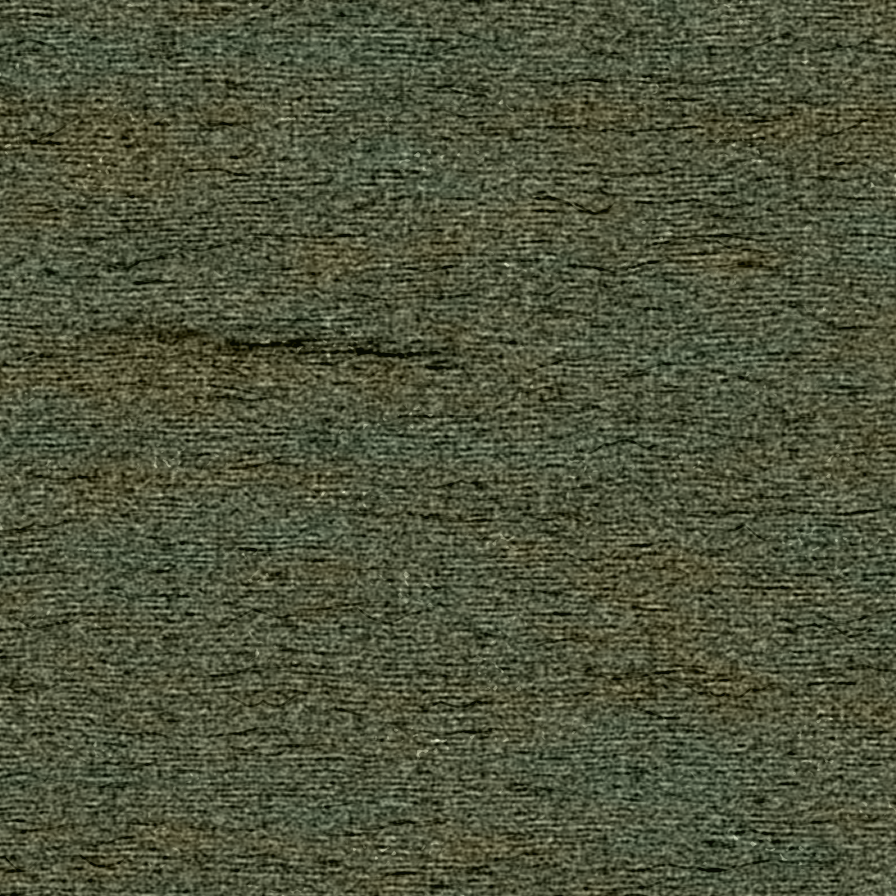
A Shadertoy shader for this texture:

```glsl
// Worn olive cloth: fine wavering horizontal threads under a sharp grain.
// Stretched gradient noise makes streaks and faint stains, gated wavy lines
// make the thin creases, and one long smear crosses the middle left.

const float TAU = 6.2832;

vec2 randomGradient(vec2 cell) {
    vec2 h = vec2(dot(cell, vec2(127.1, 311.7)), dot(cell, vec2(269.5, 183.3)));
    return 2.0 * fract(sin(h) * 43758.5) - 1.0;
}

float gradientNoise(vec2 p) {
    vec2 cell = floor(p), f = fract(p);
    vec2 u = f * f * f * (f * (f * 6.0 - 15.0) + 10.0);
    float a = dot(randomGradient(cell), f);
    float b = dot(randomGradient(cell + vec2(1, 0)), f - vec2(1, 0));
    float c = dot(randomGradient(cell + vec2(0, 1)), f - vec2(0, 1));
    float d = dot(randomGradient(cell + vec2(1, 1)), f - vec2(1, 1));
    return mix(mix(a, b, u.x), mix(c, d, u.x), u.y);
}

// Thin wavy folds, one per row, broken up along their length
float creases(vec2 p) {
    float dark = 0.0;
    for (int i = 0; i < 4; i++) {
        float rows = 11.0 + 6.0 * float(i);
        float y = p.y * rows + 0.37 * float(i);
        float row = floor(y) * 3.37 + 17.3 * float(i);
        float wave = 0.5 + 0.5 * gradientNoise(vec2(p.x * 11.0, row))
                   - 0.3 * abs(gradientNoise(vec2(p.x * 24.0, row + 5.4)));
        float dist = abs(fract(y) - wave) / rows;
        float gate = smoothstep(0.05, 0.35, gradientNoise(vec2(p.x * 9.0, row + 9.6)));
        dark = max(dark, gate * smoothstep(0.0024, 0.0005, dist));
    }
    return dark;
}

// Long soft mark, tilted slightly down to the right
float smear(vec2 p, float halfWidth) {
    float y = p.y - 0.637 + 0.075 * p.x + 0.012 * gradientNoise(vec2(p.x * 9.0, 2.4));
    float ends = smoothstep(0.08, 0.17, p.x) * smoothstep(0.60, 0.46, p.x);
    return ends * exp(-y * y / (halfWidth * halfWidth));
}

void mainImage(out vec4 fragColor, in vec2 fragCoord) {
    vec2 p = fragCoord / iResolution.y;

    // Cloth slightly pulled out of line
    vec2 q = p;
    q.y += 0.012 * gradientNoise(p * vec2(5, 8)) + 0.003 * gradientNoise(p * vec2(24, 30));

    // Threads of uneven strength, and streaks along them
    float strength = clamp(0.65 + 1.6 * gradientNoise(q * vec2(13, 25) + 3.7), 0.1, 1.3);
    float tone = 0.329 + 0.093 * strength * sin(TAU * 141.0 * q.y);
    tone += 0.25 * gradientNoise(q * vec2(58, 165) + 8.3);
    tone += 0.10 * gradientNoise(q * vec2(16, 175) + 21.6);
    tone += 0.04 * gradientNoise(p * vec2(4, 14) + 5.2);

    // Sharp grain in two sizes
    tone += 0.38 * gradientNoise(p * vec2(197, 233) + 0.4);
    tone += 0.22 * gradientNoise(p * vec2(122, 181) + 40.7);

    // Short dark gaps between threads, then creases
    float gaps = smoothstep(0.20, 0.45, gradientNoise(q * vec2(23, 143) + 61.2));
    tone -= 0.16 * gaps;
    tone -= 0.19 * creases(p);

    // Smear broken into streaks
    float streak = 0.55 + 2.2 * gradientNoise(p * vec2(17, 115) + 13.8);
    tone -= 0.23 * smear(p, 0.014) * clamp(streak, 0.0, 1.2);

    // Faint rust stains near the smear and in scattered bands, with pale flecks
    float stain = gradientNoise(p * vec2(3.2, 11) + 7.1)
                + 0.6 * gradientNoise(p * vec2(13, 29) + 2.9)
                + 0.12 * smear(p, 0.075);
    float rust = smoothstep(-0.05, 0.55, stain);
    float teal = smoothstep(0.0, 0.55, -stain);
    float fleck = smoothstep(0.18, 0.42, gradientNoise(p * vec2(150, 173) + 31.5));
    float cluster = smoothstep(0.05, 0.40, gradientNoise(p * vec2(11, 23) + 16.4));
    tone += fleck * (0.05 + 0.22 * cluster);

    // Olive ramp tinted by the stains
    vec3 color = vec3(tone - 0.010, tone + 0.008, 0.95 * tone - 0.066);
    color += rust * vec3(0.017, -0.008, -0.030);
    color += teal * vec3(-0.020, 0.005, 0.012);
    fragColor = vec4(clamp(color, vec3(0.025, 0.035, 0.005), vec3(0.9)), 1.0);
}
```
